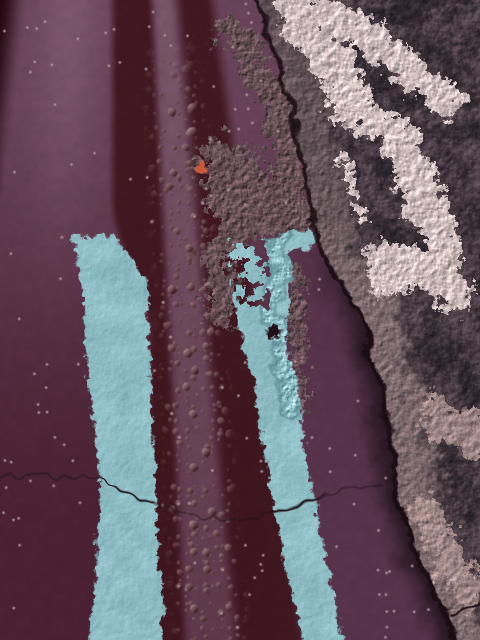
This texture is drawn by a Shadertoy shader. Its source:

```glsl
float hash(vec2 p) {
    vec3 q = fract(p.xyx * .1031);
    q += dot(q, q.yzx + 33.33);
    return fract((q.x + q.y) * q.z);
}
float noise(vec2 p) {
    vec2 i = floor(p), f = fract(p);
    f *= f * (3. - 2. * f);
    return mix(mix(hash(i), hash(i + vec2(1, 0)), f.x),
               mix(hash(i + vec2(0, 1)), hash(i + 1.), f.x), f.y);
}
// Fractal noise centred on zero
float fbm(vec2 p) {
    float sum = -.5, amp = .5;
    for (int i = 0; i < 5; i++) {
        sum += amp * noise(p);
        p = mat2(1.6, 1.2, -1.2, 1.6) * p + 7.3;
        amp *= .5;
    }
    return sum;
}
float relief(vec2 p) { return fbm(p) - fbm(p + .3); }
float cover(float d) { return smoothstep(.016, -.016, d); }
// Distance to a stroke of radius r
float seg(vec2 p, float ax, float ay, float bx, float by, float r) {
    vec2 a = vec2(ax, ay), d = vec2(bx, by) - a;
    return length(p - a - d * clamp(dot(p - a, d) / dot(d, d), 0., 1.)) - r;
}
// Piecewise curve through nine evenly spaced values
float curve(float v[9], float t) {
    t = clamp(t, 0., 7.999);
    int i = int(t);
    return mix(v[i], v[i + 1], fract(t));
}
float band(float x, float a, float b, float soft) {
    return smoothstep(a - soft, a + soft, x) * smoothstep(b + soft, b - soft, x);
}

// Ribbed maroon sheet
vec3 sheet(vec2 p, float edge) {
    float x = p.x, y = p.y;
    vec3 c = mix(vec3(.41, .26, .35), vec3(.29, .13, .2), smoothstep(.5, 6.5, y));
    c += .07 * exp(-6. * pow(abs(x - .85 + .05 * y), 2.)) * smoothstep(4.5, 0., y);
    c = mix(c, vec3(.14, .03, .06), smoothstep(.35, 0., x + .12 * y));
    c = mix(c, vec3(.34, .2, .29), smoothstep(2.9, 3.5, x) * smoothstep(2., 3.5, y));
    float valley = band(x, 1.84 + .05 * y, 2.1 + .095 * y, .12);
    c = mix(c, mix(vec3(.47, .34, .41), vec3(.37, .22, .29), y / 7.68), valley);
    float ridge = max(band(x, 1.35 + .45 * smoothstep(2.4, 4., y), 1.82 + .05 * y, .07),
                      band(x, 2.13 + .095 * y, 2.55 + .14 * y, .1));
    c = mix(c, vec3(.24, .08, .11), ridge * .92);
    c *= 1. - .55 * smoothstep(.45, 0., edge - x) * smoothstep(2.7, 4., y);
    return c * (1. + .12 * fbm(p * 12.));
}

// Weathered slab with pale flaking coats
vec3 slab(vec2 p, float edge) {
    float n = fbm(p * 5.), fine = fbm(p * 19.);
    vec3 c = mix(vec3(.17, .14, .17), vec3(.34, .28, .31), smoothstep(-.2, .2, n * .6 + fine * .4));
    float rim = p.x - edge - .42 + n * .8;
    c = mix(c, vec3(.5, .42, .43), smoothstep(.12, -.12, rim) * mix(.55, .95, smoothstep(2.2, 3.8, p.y)));
    vec2 q = p + vec2(n, fbm(p * 5. + 40.)) * .35;
    float d = min(seg(q, 5.25, 5., 5.8, 5.25, .24), seg(q, 5.1, 6.2, 5.65, 7.1, .2));
    c = mix(c, vec3(.66, .56, .55), cover(d + fine * .4) * .85);
    d = min(seg(q, 3.5, 0., 4.15, 1.1, .22), seg(q, 4.1, 1.2, 4.75, 1.65, .18));
    d = min(d, min(seg(q, 4.8, 1.75, 5.2, 2.6, .23), seg(q, 5.2, 2.6, 5.45, 3.6, .22)));
    d = min(d, min(seg(q, 3.9, .1, 5.35, 1.2, .2), seg(q, 4.65, 3.2, 5.2, 3.2, .27)));
    d = min(d, seg(q, 4.08, 1.85, 4.35, 2.65, .045));
    c = mix(c, vec3(.8, .73, .73) - .12 * n, cover(d + fine * .28));
    return c * (1. + relief(p * 16.) * 1.1);
}

void mainImage(out vec4 fragColor, in vec2 fragCoord) {
    vec2 p = fragCoord / iResolution.xy;
    p = vec2(p.x, 1. - p.y) * vec2(5.76, 7.68);
    float n = fbm(p * 4.), fine = fbm(p * 17.), bump = relief(p * 18.);
    float edge = curve(float[9](3.08, 3.42, 3.66, 3.84, 4.36, 4.64, 4.76, 5.06, 5.5), p.y / .96)
               + n * .25 + fine * .06;
    vec3 c = sheet(p, edge);

    // Loose grit beside the slab
    vec2 q = p + vec2(n, fbm(p * 4. + 20.)) * .5;
    float d = min(seg(q, 2.85, .45, 3.4, 1.3, .16), seg(q, 3.5, 1.3, 3.4, 2.6, .25));
    d = min(d, min(seg(q, 2.75, 1.95, 2.85, 2.7, .32), seg(q, 2.9, 2.6, 3.6, 2.65, .26)));
    d = min(d, min(seg(q, 2.65, 3., 2.65, 3.7, .17), seg(p, 3.52, 3.2, 3.6, 4.88, .09)));
    c = mix(c, vec3(.4, .31, .33) * (1. + .4 * fine + bump * 1.7), cover(d + fine * .45));

    // Pebbles in the valley and pale specks on the sheet
    float bed = band(p.x, 1.75 + .05 * p.y, 2.3 + .08 * p.y, .15) * smoothstep(.2, 1.5, p.y);
    for (float size = .1; size < .3; size += .07) {
        vec2 id = floor(p / size), f = p - (id + .5) * size;
        float h = hash(id + 99. * size);
        f += (vec2(hash(id + 5.), hash(id + 9.)) - .5) * size * .5;
        d = length(f) - size * (.08 + .15 * h) + fine * .03;
        c = mix(c, vec3(.42, .29, .31) - 3. * (f.x + f.y), cover(d) * bed * step(.5, h));
        c = mix(c, vec3(.68, .58, .62), cover(length(f) - .014) * step(.965, h));
    }

    // Two turquoise paint strokes
    float t = (p.y - 2.72) / .62, rough = fine * .13 + n * .1;
    float left = curve(float[9](.84, .96, 1.03, 1.06, 1.14, 1.22, 1.18, 1.13, 1.08), t);
    float right = min(1.3 + .45 * t, 1.72 + .03 * t);
    float paint = max(max(left - p.x, p.x - right), 2.83 - p.y);
    left = curve(float[9](2.7, 2.76, 2.87, 3.06, 3.14, 3.23, 3.36, 3.5, 3.62), t);
    right = left + .5 + .24 * smoothstep(4.3, 3.2, p.y);
    d = max(max(left - p.x, p.x - right), 2.85 - p.y);
    float broken = smoothstep(3.3, 3.15, p.x) * smoothstep(3.9, 3.4, p.y);
    d = max(d, mix(-.1, fbm(p * 8. + 3.) + .03, broken));
    paint = min(paint, min(d, seg(p, 3.35, 2.93, 3.7, 2.87, .1))) + rough;
    float lump = min(seg(q, 3.35, 2.95, 3.25, 3.8, 0.), seg(q, 3.3, 3.85, 3.47, 4.8, 0.));
    vec3 teal = vec3(.56, .74, .77) + n * .12 + bump * .15;
    teal += smoothstep(.16, .02, lump) * bump * .8 - .14 * band(lump, .1, .17, .04);
    c = mix(c, teal, cover(paint));
    c = mix(c, vec3(.14, .05, .08), cover(length(p - vec2(3.28, 3.98)) - .07 + rough));
    c = mix(c, vec3(.8, .35, .22), cover(length(p - vec2(2.42, 2.01)) - .06 + rough));

    // Slab with its shadowed edge
    c = mix(c, slab(p, edge), cover(edge - p.x));
    c = mix(c, vec3(.09, .04, .06), smoothstep(.055, .015, abs(p.x - edge + .02)) * .85);

    // Hairline crack across the sheet, deeper in the paint
    q = p + vec2(0, (noise(p * 9.) - .5) * .09);
    d = abs(q.y - curve(float[9](5.7, 5.72, 5.75, 6.03, 6.22, 6.22, 6.05, 5.87, 5.77), p.x / .6));
    float depth = max(band(p.x, 1.2, 1.85, .03), band(p.x, 3.25, 3.85, .1));
    depth = mix(.45, 1., depth) * step(p.x, 4.6);
    d = max(cover(d - .013) * depth, cover(seg(q, 5.42, 7.36, 5.8, 7.24, .015)));
    c = mix(c, vec3(.1, .05, .08), d);
    fragColor = vec4(clamp(c, 0., 1.), 1);
}
```
